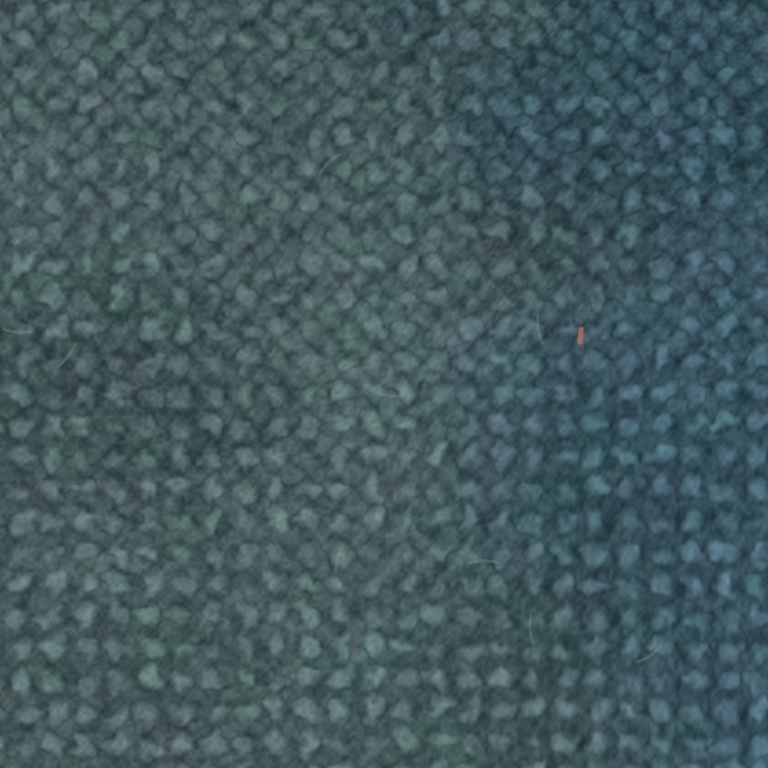
This texture is drawn by a WebGL 1 fragment shader. Its source:

```glsl
precision highp float;
// Worn blue-green woven cloth: 24 by 24 raised stitches on a square grid.
// Jittered soft knots, with weaker knots on the half-step between them, are
// shaded through a dark-to-light ramp, then roughened by fibre grain and lint.
uniform vec2 u_resolution;

float hash(vec2 p) {
  vec3 q = fract(vec3(p.xyx) * 0.1031);
  q += dot(q, q.yzx + 33.33);
  return fract((q.x + q.y) * q.z);
}

vec2 hash2(vec2 p) {
  return vec2(hash(p + 17.3), hash(p + 71.9));
}

float noise(vec2 p) {
  vec2 i = floor(p), f = fract(p);
  f = f * f * (3.0 - 2.0 * f);
  return mix(mix(hash(i), hash(i + vec2(1.0, 0.0)), f.x),
             mix(hash(i + vec2(0.0, 1.0)), hash(i + 1.0), f.x), f.y);
}

vec2 rotate(vec2 p, float angle) {
  float c = cos(angle), s = sin(angle);
  return vec2(c * p.x - s * p.y, s * p.x + c * p.y);
}

// Height of the nearest raised knot, one per unit cell.
float knots(vec2 p, float seed) {
  float height = 0.0;
  for (int j = -1; j <= 1; j++) {
    for (int i = -1; i <= 1; i++) {
      vec2 id = floor(p) + vec2(float(i), float(j));
      vec2 rnd = hash2(id + seed);
      vec2 d = p - id - 0.5 - 0.2 * (rnd - 0.5);
      d = rotate(d, 3.1416 * rnd.x) * vec2(0.87, 1.17);
      float knot = 1.0 - smoothstep(0.1, 0.53, length(d));
      height = max(height, knot * mix(0.7, 1.05, rnd.y));
    }
  }
  return height;
}

// Soft-edged short strand centred at the origin.
float strand(vec2 p, float halfLength, float width) {
  p.y -= clamp(p.y, -halfLength, halfLength);
  return 1.0 - smoothstep(width * 0.3, width, length(p));
}

void main() {
  vec2 uv = gl_FragCoord.xy / u_resolution;

  // Grid coordinates, bent slightly and frayed at the stitch edges
  vec2 p = uv * 24.0 - vec2(0.2, 0.23);
  p += 0.2 * (vec2(noise(uv * 5.0), noise(uv * 5.0 + 40.0)) - 0.5);
  vec2 frayed = p + 0.36 * (vec2(noise(p * 3.3), noise(p * 3.3 + 90.0)) - 0.5);

  // Weave: braided toward the top, plainer squares toward the bottom
  float braid = clamp(0.3 + 0.4 * uv.y + 0.4 * (noise(uv * 7.0 + 8.0) - 0.5), 0.2, 0.75);
  float height = max(knots(frayed, 0.0), braid * knots(frayed + 0.5, 200.0));

  // Grooves between columns, deepest at the lower right
  float worn = smoothstep(0.35, 1.0, uv.x) * (1.0 - 0.7 * uv.y);
  float groove = smoothstep(0.33, 0.5, abs(fract(frayed.x) - 0.5));
  float tone = 0.2 + 0.6 * height - 0.14 * worn * groove;

  // Fibre grain, drawn out vertically where the cloth is worn
  vec2 stretch = vec2(1.0, mix(1.0, 0.5, worn));
  tone += 0.28 * (noise(uv * 95.0 * stretch) - 0.5);
  tone += 0.22 * (noise(uv * 210.0 * stretch + 30.0) - 0.5);
  tone += 0.10 * (noise(rotate(uv, 0.7) * vec2(330.0, 110.0)) - 0.5);

  // Broad fading and shade
  tone += 0.16 * (noise(uv * 4.0 + 3.0) - 0.5);
  tone -= 0.13 * smoothstep(0.55, 1.0, uv.y) * (0.5 + 0.7 * uv.x);

  vec3 shadow = vec3(0.155, 0.225, 0.24);
  vec3 crest = vec3(0.445, 0.54, 0.555);
  vec3 color = mix(shadow, crest, clamp(tone, -0.1, 1.15));

  // Greyer green at left, bluer at right, with patchy dye
  float blue = smoothstep(0.4, 1.0, uv.x + 0.35 * (noise(uv * 6.0 + 60.0) - 0.5));
  color *= mix(vec3(1.02, 1.01, 0.98), vec3(0.85, 0.96, 1.05), blue);
  float dye = noise(uv * 22.0 + 12.0) - 0.5;
  color += dye * vec3(-0.018, 0.012, -0.008);

  // Pale lint hairs and faint brown specks
  for (int i = 0; i < 9; i++) {
    vec2 id = vec2(float(i) * 3.7, 5.1);
    vec2 d = rotate(uv - hash2(id), 6.2832 * hash(id));
    d.x += 8.0 * d.y * d.y;
    color = mix(color, vec3(0.48, 0.57, 0.56), 0.35 * strand(d, 0.018, 0.003));
    float speck = strand(uv - hash2(id + 50.0), 0.001, 0.005);
    color = mix(color, vec3(0.43, 0.38, 0.33), 0.45 * speck);
  }

  // One stray orange thread
  float thread = strand(rotate(uv - vec2(0.756, 0.563), 0.08), 0.008, 0.0055);
  color = mix(color, vec3(0.68, 0.45, 0.39), 0.8 * thread);

  gl_FragColor = vec4(color, 1.0);
}
```
